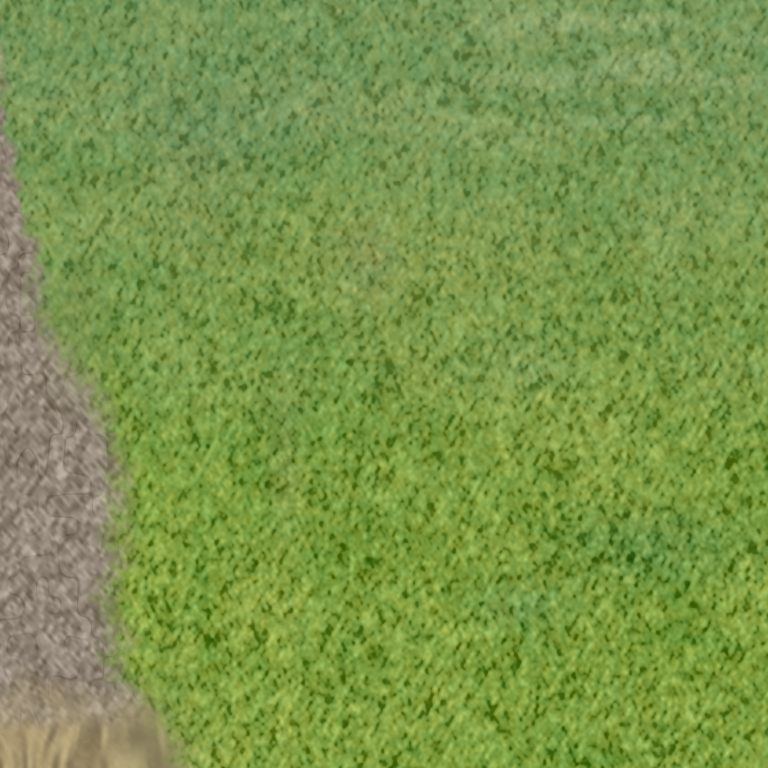
Reproduce this texture procedurally as a Shadertoy shader.

```glsl
float hash(vec2 cell) {
    vec3 p = fract(vec3(cell.xyx) * 0.1031);
    p += dot(p, p.yzx + 33.33);
    return fract((p.x + p.y) * p.z);
}

float noise(vec2 p) {
    vec2 cell = floor(p), f = fract(p);
    f = f * f * (3.0 - 2.0 * f);
    return mix(mix(hash(cell), hash(cell + vec2(1, 0)), f.x),
               mix(hash(cell + vec2(0, 1)), hash(cell + vec2(1, 1)), f.x), f.y);
}

float fbm(vec2 p) {
    float sum = 0.0, weight = 0.5;
    for (int i = 0; i < 4; i++) {
        sum += weight * noise(p);
        p = mat2(0.8, 0.6, -0.6, 0.8) * p * 2.03 + 17.0;
        weight *= 0.5;
    }
    return sum / 0.9375;
}

float patchAt(vec2 uv, vec2 centre, vec2 radius) {
    vec2 d = (uv - centre) / radius;
    return exp(-dot(d, d));
}

// Short leaning flecks, centred on zero
float blades(vec2 uv, float lean, float scale) {
    vec2 p = mat2(cos(lean), sin(lean), -sin(lean), cos(lean)) * uv * scale;
    return noise(p * vec2(1.5, 0.75) + 31.0) - 0.5;
}

// Dark field to the left of a wandering edge, from 0 to 1
float soilMask(vec2 uv) {
    float edge = mix(0.15, 0.045, smoothstep(0.4, 0.64, uv.y));
    edge -= 0.05 * smoothstep(0.6, 0.95, uv.y);
    edge += 0.09 * smoothstep(0.15, 0.0, uv.y);
    edge += 0.035 * (fbm(uv * 22.0) - 0.5) + 0.02 * (noise(uv * 95.0) - 0.5);
    float blur = mix(0.032, 0.012, smoothstep(0.45, 0.75, uv.y));
    return 1.0 - smoothstep(-blur, blur, uv.x - edge);
}

vec3 grass(vec2 uv) {
    // Cool far turf to warm near turf
    vec3 color = mix(vec3(0.48, 0.605, 0.235), vec3(0.465, 0.585, 0.345),
                     smoothstep(0.3, 0.95, uv.y + 0.2 * (fbm(uv * 4.0) - 0.5)));

    // Broad tints: dry, bluish and worn areas
    float dry = patchAt(uv, vec2(0.6, 0.65), vec2(0.24, 0.07))
              + 0.7 * patchAt(uv, vec2(0.78, 0.43), vec2(0.2, 0.05));
    float cool = patchAt(uv, vec2(0.85, 0.29), vec2(0.12, 0.05))
               + patchAt(uv, vec2(0.68, 0.21), vec2(0.06, 0.03))
               + 0.7 * patchAt(uv, vec2(0.68, 0.53), vec2(0.06, 0.05))
               + 0.6 * patchAt(uv, vec2(0.28, 0.83), vec2(0.13, 0.06));
    float worn = patchAt(uv, vec2(0.48, 0.66), vec2(0.04, 0.06))
               + 0.7 * patchAt(uv, vec2(0.37, 0.4), vec2(0.025, 0.1))
               + 0.7 * patchAt(uv, vec2(0.26, 0.75), vec2(0.06, 0.1));
    color += dry * vec3(0.035, 0.01, 0.01);
    color += cool * vec3(-0.04, -0.025, 0.04);
    color = mix(color, vec3(0.5, 0.56, 0.35), 0.45 * worn);
    color += (fbm(uv * vec2(9.0, 14.0) + 5.0) - 0.5) * vec3(0.13, 0.07, 0.07);

    // Upright drill rows near the left, pale bands far away
    float rows = noise(vec2(uv.x * 32.0 + uv.y * 2.0, uv.y * 4.0)) - 0.5;
    color += rows * smoothstep(0.6, 0.2, uv.y) * smoothstep(0.55, 0.25, uv.x)
           * vec3(0.09, 0.045, 0.04);
    float bands = smoothstep(0.55, 0.85, noise(uv * vec2(6.0, 38.0) + 9.0));
    color += bands * smoothstep(0.65, 0.9, uv.y) * smoothstep(0.4, 0.85, uv.x)
           * vec3(0.08, 0.055, 0.07);

    // Fine blades with deeper shadows close by
    float fleck = blades(uv, 0.5, 125.0) + 0.7 * blades(uv + 3.0, -0.45, 145.0)
                + 0.5 * (noise(uv * 210.0) - 0.5);
    float contrast = mix(0.2, 0.125, smoothstep(0.15, 0.9, uv.y));
    color += fleck * contrast * vec3(1.0, 0.95, 0.85);
    color -= smoothstep(0.2, 0.6, -fleck) * contrast * 0.45;
    color += (noise(uv * 90.0 + 50.0) - 0.5) * vec3(0.05, 0.0, -0.03);
    return color;
}

vec3 soil(vec2 uv) {
    vec3 color = mix(vec3(0.565, 0.52, 0.465), vec3(0.6, 0.6, 0.43),
                     smoothstep(0.82, 0.97, uv.y));
    color += (fbm(uv * 25.0) - 0.5) * 0.12;
    color += (blades(uv, 0.6, 110.0) + blades(uv, -0.7, 150.0)) * 0.17;

    // Thin dark twigs along noise contours
    float contour = abs(noise(uv * vec2(55.0, 38.0) + 4.0) - 0.5);
    color -= 0.09 * smoothstep(0.08, 0.0, contour) * noise(uv * 35.0);

    // Upright straw at the near corner
    float straw = smoothstep(0.13, 0.04, uv.y + 0.05 * (noise(uv * 30.0) - 0.5));
    float stems = noise(vec2(uv.x * 115.0 + 3.0 * noise(uv * 14.0), uv.y * 24.0));
    vec3 strawColor = mix(vec3(0.48, 0.42, 0.29), vec3(0.79, 0.71, 0.51), stems);
    return mix(color, strawColor, straw * 0.8);
}

void mainImage(out vec4 fragColor, in vec2 fragCoord) {
    vec2 uv = fragCoord / iResolution.xy;
    vec3 color = mix(grass(uv), soil(uv), soilMask(uv));

    // Thin turf fading into the soil border
    float fringe = patchAt(uv, vec2(0.1, 0.57), vec2(0.04, 0.09))
                 + patchAt(uv, vec2(0.2, 0.03), vec2(0.06, 0.07));
    color = mix(color, color * 0.5 + vec3(0.265, 0.275, 0.19), 0.6 * min(fringe, 1.0));
    fragColor = vec4(clamp(color, 0.0, 1.0), 1.0);
}
```
